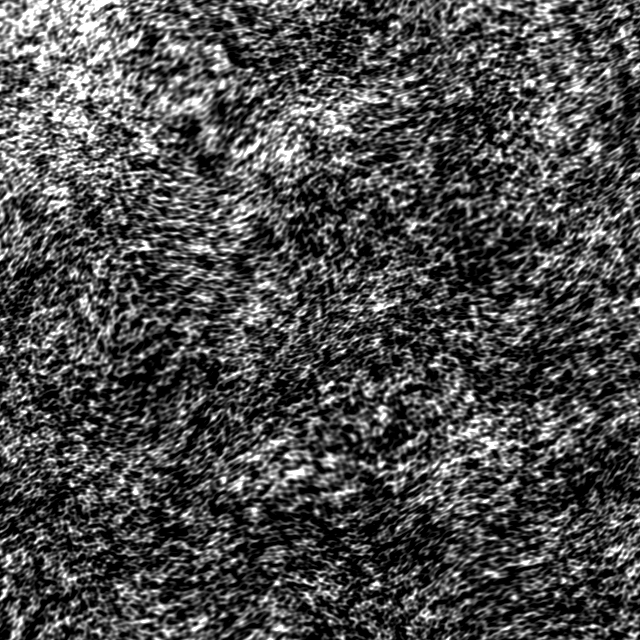
This texture is drawn by a WebGL 1 fragment shader. Its source:

```glsl
precision highp float;
// Rough, high-contrast grey grain combed along a rising diagonal, with broad light and dark patches.

uniform vec2 u_resolution;

#define GRAIN_ANGLE 0.42
#define BEND 0.012
#define FINE_FREQ vec2(112.0, 178.0)
#define STREAK_FREQ vec2(46.0, 92.0)
#define CLUMP_FREQ vec2(20.0, 40.0)
#define PATCH_FREQ vec2(5.5, 9.0)
#define FINE_WEIGHT 0.62
#define STREAK_WEIGHT 0.58
#define CLUMP_WEIGHT 0.32
#define PATCH_WEIGHT 0.30
#define CORNER_GLOW 1.1
#define BIAS -0.06

const float TAU = 6.2831853;

float hash(vec2 p) {
  return fract(sin(dot(p, vec2(127.1, 311.7))) * 43758.5453);
}

// Slope contribution of one lattice corner
float corner(vec2 cell, vec2 offset) {
  float a = TAU * hash(cell);
  return dot(vec2(cos(a), sin(a)), offset);
}

// Gradient noise scaled to roughly unit deviation
float noise(vec2 p) {
  vec2 i = floor(p);
  vec2 f = p - i;
  vec2 s = f * f * (3.0 - 2.0 * f);
  vec2 e = vec2(1.0, 0.0);
  float low = mix(corner(i, f), corner(i + e.xy, f - e.xy), s.x);
  float high = mix(corner(i + e.yx, f - e.yx), corner(i + e.xx, f - e.xx), s.x);
  return 4.7 * mix(low, high, s.y);
}

vec2 rotate(vec2 p, float angle) {
  float c = cos(angle);
  float s = sin(angle);
  return vec2(c * p.x + s * p.y, c * p.y - s * p.x);
}

// Noise stretched along the grain; the seed shifts and slightly turns each layer
float grain(vec2 p, vec2 freq, float seed) {
  return noise(rotate(p, GRAIN_ANGLE + 0.07 * sin(seed * 5.0)) * freq + seed * 17.3);
}

// Maps a bell-shaped height to a tone with crushed blacks and sparse whites
float tone(float z) {
  return clamp(0.24 + 0.27 * z + 0.045 * z * z, 0.0, 1.0);
}

void main() {
  vec2 uv = gl_FragCoord.xy / u_resolution;

  // Gentle bending so the grain direction wanders
  vec2 p = uv + BEND * vec2(noise(uv * 4.0 + 3.7), noise(uv * 4.0 + 21.2));

  // Grain from fine specks up to wide patches
  float z = FINE_WEIGHT * grain(p, FINE_FREQ, 1.0)
          + STREAK_WEIGHT * grain(p, STREAK_FREQ, 2.0)
          + CLUMP_WEIGHT * grain(p, CLUMP_FREQ, 3.0)
          + PATCH_WEIGHT * grain(p, PATCH_FREQ, 4.0);

  // Light from the upper left, shade toward the lower left
  vec2 fromCorner = uv - vec2(0.0, 1.0);
  z += CORNER_GLOW * exp(-9.0 * dot(fromCorner, fromCorner));
  z += 0.35 * (uv.y - 0.5) + BIAS;

  gl_FragColor = vec4(vec3(tone(z)), 1.0);
}
```
